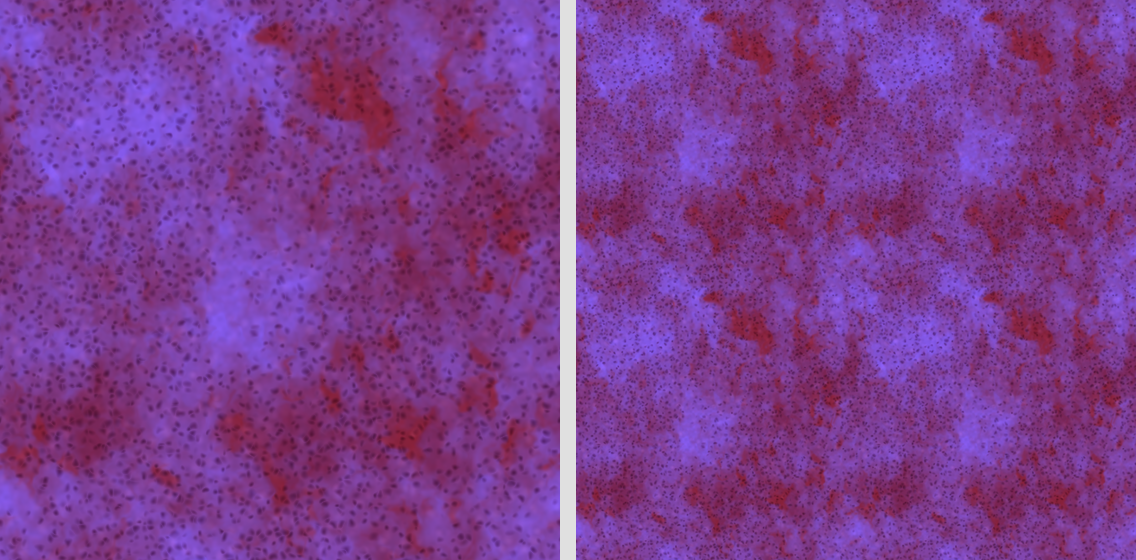
Left: one tile. Right: repeated 2 by 2.
Give the GLSL for this texture, as a Shadertoy shader.

```glsl
// Mottled violet and crimson stain with rusty blotches and fine dark specks, tileable.
#define CRIMSON vec3(0.475, 0.140, 0.32)
#define PURPLE vec3(0.50, 0.255, 0.615)
#define BLUE vec3(0.515, 0.345, 0.91)
#define RUST vec3(0.54, 0.12, 0.19)
#define SPECK_TINT vec3(0.70, 0.53, 0.66)
#define STAIN_CONTRAST 1.85
#define STREAK_AMOUNT 0.24
#define MOTTLE_AMOUNT 0.22
#define SPECK_CELLS 64.0
#define SPECK_RADIUS 0.50
#define PALE_CELLS 42.0

// Integer hash: three random values per lattice cell and seed
vec3 hash3(vec2 cell, float seed) {
    uvec3 v = uvec3(ivec3(cell, seed)) * 1664525u + 1013904223u;
    for (int i = 0; i < 2; i++) {
        v.x += v.y * v.z;
        v.y += v.z * v.x;
        v.z += v.x * v.y;
        v ^= v >> 16u;
    }
    return vec3(v & 65535u) / 65535.0;
}

// Value noise that wraps after the given number of cells
float noise(vec2 uv, vec2 cells, float seed) {
    vec2 p = uv * cells + hash3(vec2(3.0, 8.0), seed).xy;
    vec2 i = floor(p), f = p - i;
    f = f * f * (3.0 - 2.0 * f);
    vec2 a = mod(i, cells), b = mod(i + 1.0, cells);
    return mix(mix(hash3(a, seed).x, hash3(vec2(b.x, a.y), seed).x, f.x),
               mix(hash3(vec2(a.x, b.y), seed).x, hash3(b, seed).x, f.x), f.y);
}

float fbm(vec2 uv, vec2 cells, float seed) {
    float sum = 0.0, total = 0.0, weight = 1.0;
    for (int i = 0; i < 5; i++) {
        sum += weight * noise(uv, cells, seed + float(i));
        total += weight;
        weight *= 0.7;
        cells *= 2.0;
    }
    return sum / total;
}

// Soft, slightly oval spots scattered one per cell; density is the share of cells filled
float spots(vec2 uv, float cells, float radius, float density, float seed) {
    vec2 p = uv * cells, base = floor(p);
    float cover = 0.0;
    for (int y = -1; y <= 1; y++)
    for (int x = -1; x <= 1; x++) {
        vec2 cell = base + vec2(x, y);
        vec3 place = hash3(mod(cell, cells), seed);
        vec3 form = hash3(mod(cell, cells), seed + 1.0);
        vec2 d = p - cell - place.xy;
        float angle = form.x * 6.2832;
        d = mat2(cos(angle), sin(angle), -sin(angle), cos(angle)) * d;
        d.x *= mix(0.75, 1.0, form.y);
        float size = radius * mix(0.75, 1.2, form.z);
        float present = smoothstep(place.z - 0.15, place.z + 0.15, density);
        float spot = 1.0 - smoothstep(0.0, 1.0, length(d) / size);
        cover = max(cover, spot * present * mix(0.5, 1.1, fract(form.y * 7.0)));
    }
    return cover;
}

void mainImage(out vec4 fragColor, in vec2 fragCoord) {
    vec2 uv = fragCoord / iResolution.xy;

    // Uneven edges for the stains
    vec2 warp = vec2(fbm(uv, vec2(6.0), 10.0), fbm(uv, vec2(6.0), 20.0)) - 0.5;
    vec2 p = uv + 0.13 * warp;

    // Broad stain with faint vertical streaks and small mottling
    float streak = noise(uv + 0.02 * warp, vec2(32.0, 4.0), 30.0) - 0.5;
    float mottle = noise(uv + 0.03 * warp, vec2(44.0, 40.0), 35.0) - 0.5;
    float tone = 0.49 + STAIN_CONTRAST * (fbm(p, vec2(5.0, 4.0), 40.0) - 0.5);
    tone = clamp(tone + STREAK_AMOUNT * streak + MOTTLE_AMOUNT * mottle, 0.0, 1.0);
    vec3 color = tone < 0.5 ? mix(CRIMSON, PURPLE, tone * 2.0)
                            : mix(PURPLE, BLUE, tone * 2.0 - 1.0);

    // Rusty blotches with blurred edges, a little taller than wide
    float patches = mix(noise(p, vec2(22.0, 15.0), 50.0), noise(p, vec2(43.0, 34.0), 51.0), 0.35);
    float rust = smoothstep(0.56, 0.88, patches + 0.1 * streak);
    rust *= 1.0 - smoothstep(0.3, 0.75, tone);
    color = mix(color, RUST, 0.8 * rust);

    // Pale pink grains
    float pale = spots(uv, PALE_CELLS, 0.5, 0.35, 60.0);
    color += 0.06 * pale * vec3(1.0, 0.7, 0.9);

    // Dark specks, crowded in some regions and sparse in the bluest ones
    float crowd = fbm(uv, vec2(4.0), 70.0);
    float density = clamp(0.66 + 2.0 * (crowd - 0.5) - 0.9 * max(tone - 0.55, 0.0), 0.05, 0.95);
    vec2 jitter = 0.006 * (vec2(noise(uv, vec2(90.0), 80.0), noise(uv, vec2(90.0), 81.0)) - 0.5);
    float specks = spots(uv + jitter, SPECK_CELLS, SPECK_RADIUS, density, 90.0);
    color *= mix(vec3(1.0), SPECK_TINT, specks);

    // Soft fine grain
    color *= 1.0 + 0.08 * (noise(uv, vec2(110.0), 100.0) - 0.5);
    fragColor = vec4(color, 1.0);
}
```
